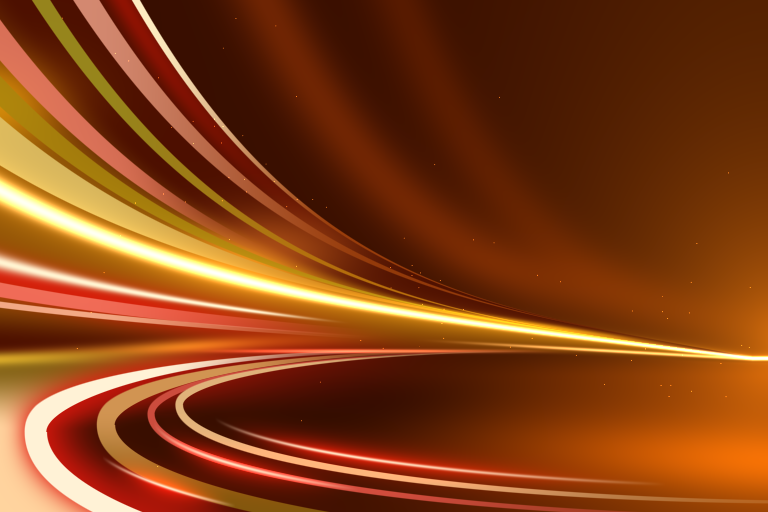
Write a WebGL 1 fragment shader that draws this background.

```glsl
precision highp float;
// Glowing ribbons sweep from the upper left to a vanishing point on the right,
// above nested loops on an amber floor. Ribbons are level bands of the family
// y = a*t + b*t^4; each loop joins two quarter ellipses at its left tip.
uniform vec2 u_resolution;

vec2 p;     // position, canvas height = 1
float px;   // edge softness
vec3 col;

float hash(vec2 c) { return fract(sin(dot(c, vec2(127.1, 311.7))) * 4375.85); }
float bell(float x) { return exp(-x * x); }
float below(float edge, float soft, float x) { return 1. - smoothstep(edge - soft, edge + soft, x); }
void paint(vec3 tint, float alpha) { col = mix(col, tint, alpha); }

// Signed distance to a sweeping ray, positive above it
float ray(float a, float b) {
  float t = max(1. - p.x / 1.5, .02);
  float slope = (a + 4. * b * t * t * t) / 1.5;
  return (p.y - .297 - a * t - b * pow(t, 4.)) / sqrt(1. + slope * slope);
}

float crest() { return .314 - .017 * smoothstep(1., 1.5, p.x); }

// Signed distance to a loop, positive outside
float loopDist(vec2 tip, float drop) {
  vec2 r = p.y > tip.y ? vec2(.72, crest() - tip.y) : vec2(1.27, drop);
  vec2 q = vec2(max(1. - (p.x - tip.x) / r.x, 0.), (p.y - tip.y) / r.y);
  float l = length(q) + .0001;
  return (l - 1.) * l / (length(q / r) + .0001);
}

void loopLine(vec2 tip, float drop, float width, vec3 tint) {
  bool upper = p.y > tip.y;
  float reach = clamp(1. - (p.x - tip.x) / (upper ? .72 : 1.27), 0., 1.);
  float w = width * (upper ? .12 + .88 * pow(reach, 3.) : .35 + .65 * reach);
  float fade = smoothstep(0., .7, reach);
  if (!upper) fade = .2 + .8 * fade;
  paint(tint, fade * below(w, px, abs(loopDist(tip, drop))));
}

// Bright spark along the lower arm of a loop
void spark(vec2 tip, float drop, float start, float peak, float end) {
  float d = loopDist(tip, drop);
  float span = smoothstep(start, peak, p.x) * (1. - smoothstep(peak, end, p.x)) * step(p.y, tip.y);
  col += span * vec3(.75, .06, .03) * exp(-abs(d) / .018);
  paint(vec3(1., .88, .75), sqrt(span) * bell(d / .0032));
}

void backdrop() {
  col = mix(vec3(.22, .055, 0.), vec3(.28, .1, 0.), smoothstep(.7, 1.5, p.x));
  // Blurred copper trails
  float lit = smoothstep(.32, .5, p.y);
  col += lit * vec3(.21, .085, .01) * bell(ray(.404, 2.38) / .06);
  col += lit * vec3(.11, .04, 0.) * bell(ray(.645, 7.5) / .055);
  // Amber light at the right and on the floor
  col += vec3(.55, .33, .05) * exp(-length((p - vec2(1.52, .33)) * vec2(1., .8)) / .22);
  float strip = bell((p.y - .095 - .07 * (1.5 - p.x)) / .065);
  float warm = smoothstep(.5, 1.3, p.x) * below(.29, .03, p.y);
  col += vec3(.32, .15, 0.) * strip * smoothstep(.6, 1.5, p.x) + vec3(.13, .055, 0.) * warm;
  col -= vec3(.08, .03, 0.) * bell(length((p - vec2(.77, .22)) * vec2(5., 16.)));
}

// Ribbon between two members of the family
void band(float a, float lo, float hi, vec3 tint, float alpha) {
  paint(tint, alpha * (below(0., px, ray(a, hi)) - below(0., px, ray(a, lo))));
}

void fan() {
  float t = max(1. - p.x / 1.5, .02), t4 = pow(t, 4.);
  float s = (p.y - .297 - .205 * t) / t4;
  float left = smoothstep(.5, .9, t);

  // Body: gold below, dark red above
  vec3 body = mix(vec3(.55, .32, .02), vec3(.3, .06, 0.), smoothstep(.25, .55, s));
  body = mix(vec3(.3, .06, 0.), body, smoothstep(.03, .13, p.y - .197 - .1 * t));
  body += vec3(.28, .01, .01) * bell(ray(.266, .96) / .025) * left;
  body += vec3(.35, .23, .08) * bell(length((p - vec2(.52, .51)) * vec2(6., 13.)));
  body += vec3(.3, .24, .02) * bell(length((p - vec2(0., .81)) * vec2(7., 12.)));
  float mask = below(0., px, ray(.266, 1.07));
  paint(body, mask * smoothstep(-.008, .004, p.y - crest()));

  // Flat ribbons, from the innermost out
  vec3 rust = vec3(.6, .24, .04);
  band(.205, .175, .27, mix(vec3(.75, .46, .08), vec3(.88, .77, .42), left), .85);
  band(.205, .29, .35, vec3(.66, .52, .05), .85);
  band(.205, .38, .46, mix(rust, vec3(.9, .47, .38), left), .9 * smoothstep(.6, .85, t));
  band(.205, .6, .67, mix(vec3(.72, .44, .04), vec3(.62, .57, .12), left), .9);
  band(.266, .69, .82, mix(rust, vec3(.9, .6, .5), left), .88);
  band(.266, 1.025, 1.085, mix(rust, vec3(1., .93, .76), smoothstep(.55, .82, t)), 1.);

  // Red and pink rays under the core
  float hot = ray(.121, .07);
  paint(vec3(.86, .1, .04), .9 * bell((hot + .025) / .04) * smoothstep(.45, .85, t));
  paint(vec3(.94, .42, .34), left * below(.014 * t, px, abs(ray(.092, .045))));
  paint(vec3(.95, .66, .52), left * below(.006 * t, px, abs(ray(.08, .028))));
  paint(vec3(1., .95, .82), smoothstep(.54, .68, t) * bell(hot / (.001 + .014 * t4)));

  // White-hot core, then sheen near the horizon
  float core = ray(.179, .152);
  col += vec3(.45, .32, .08) * exp(-abs(core) / (.004 + .026 * t));
  col += vec3(1., .95, .85) * bell(core / (.003 + .016 * t * t));
  col += vec3(.5, .46, .05) * bell(ray(.222, .1) / .006) * bell((p.x - 1.06) / .22);
  col += vec3(.75, .62, .45) * bell(ray(.085, 0.) / .003) * smoothstep(.8, 1.2, p.x);
}

void loops() {
  vec2 tip = vec2(.07, .156);
  float outer = loopDist(tip, .322);
  // Cream and olive ground outside the largest loop
  vec3 ground = mix(vec3(1., .83, .62), vec3(.52, .39, .09), smoothstep(.16, .285, p.y));
  paint(ground, smoothstep(-px, px, outer) * below(.305, .014, p.y) * below(.5, .35, p.x));
  float gold = bell((p.y - .301 - .055 * p.x) / .014) * below(.52, .3, p.x);
  col += vec3(.55, .47, .12) * gold * (.7 + .6 * bell((p.x - .39) / .12));
  // Red glow and bright crest
  paint(vec3(.88, .09, .05), .9 * bell(outer / (outer > 0. ? .035 : .085)) * below(.5, .5, p.x));
  float shine = smoothstep(.35, .7, p.x) * below(.9, .25, p.x);
  col += vec3(.95, .5, .38) * shine * bell((p.y - crest()) / .0035);

  vec3 sand = mix(vec3(.5, .34, .05), vec3(.82, .58, .32), smoothstep(.02, .2, p.y));
  loopLine(vec2(.207, .17), .244, .018, sand);
  loopLine(vec2(.295, .191), .201, .007, vec3(.8, .3, .24));
  loopLine(vec2(.35, .209), .19, .0075, vec3(.88, .7, .48));
  loopLine(tip, .322, .022, vec3(1., .95, .84));
  spark(vec2(.39, .219), .172, .42, .65, 1.3);
  spark(vec2(.156, .17), .244, .2, .32, .46);
  spark(vec2(.295, .191), .201, .3, .44, .7);
}

void main() {
  p = gl_FragCoord.xy / u_resolution * vec2(1.5, 1.);
  px = .8 / u_resolution.y;
  backdrop();
  fan();
  loops();
  // Dust around the outer ribbon
  vec2 cell = floor(p * 70.);
  vec2 seed = vec2(hash(cell), hash(cell + 17.));
  float dust = below(.07, .06, length(fract(p * 70.) - .2 - .6 * seed));
  float density = .005 + .06 * bell(ray(.22, 1.) / .09);
  col += vec3(.6, .36, .12) * dust * step(hash(cell + 41.), density);
  gl_FragColor = vec4(clamp(col, 0., 1.), 1.);
}
```
